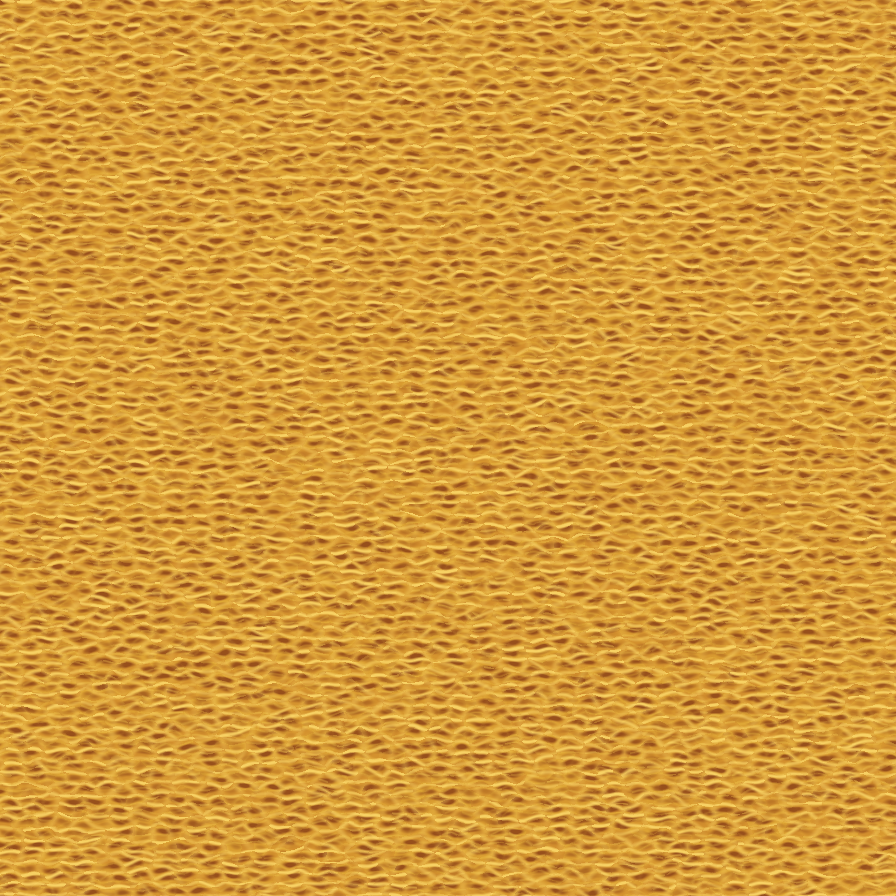
Reproduce this texture procedurally as a WebGL 2 fragment shader.

```glsl
#version 300 es
precision highp float;

#define GRAIN_COUNT vec2(42.0, 80.0)
#define FINE_COUNT vec2(66.0, 118.0)
#define JITTER vec2(0.90, 0.75)
#define CREST_WIDTH 0.23
#define PIT_RADIUS vec2(0.56, 0.38)
#define PIT_LIFT 0.10
#define UMBER vec3(0.59, 0.31, 0.11)
#define ORANGE vec3(0.81, 0.53, 0.17)
#define GOLD vec3(0.87, 0.65, 0.20)
#define PALE vec3(0.97, 0.82, 0.39)

uniform vec2 u_resolution;
out vec4 fragColor;

struct Grain {
    vec2 offset;    // from the seed to the sample
    float edge;     // distance to the nearest border
    float level;    // how horizontal that border is
    float cellRnd;
    float edgeRnd;
};

vec2 hash2(vec2 p) {
    vec3 q = fract(p.xyx * vec3(0.1031, 0.1030, 0.0973));
    q += dot(q, q.yzx + 33.33);
    return fract((q.xx + q.yz) * q.zy);
}

// Cellular noise on rows that are each shifted sideways at random
Grain cellular(vec2 p) {
    float near = 1e3, next = 1e3;
    vec2 toNear = vec2(0.0), toNext = vec2(1.0);
    vec2 nearId = vec2(0.0), nextId = vec2(0.0);
    for (int j = -1; j <= 1; j++) {
        float row = floor(p.y) + float(j);
        float shift = hash2(vec2(row, 71.0)).x;
        float column = floor(p.x - shift);
        for (int i = -1; i <= 1; i++) {
            vec2 id = vec2(column + float(i), row);
            vec2 seed = id + 0.5 + JITTER * (hash2(id + 19.0) - 0.5);
            seed.x += shift;
            vec2 toSeed = seed - p;
            float d = dot(toSeed, toSeed);
            if (d < near) {
                next = near; toNext = toNear; nextId = nearId;
                near = d; toNear = toSeed; nearId = id;
            } else if (d < next) {
                next = d; toNext = toSeed; nextId = id;
            }
        }
    }
    vec2 across = toNext - toNear;
    float span = max(length(across), 1e-3);
    float slope = across.y / span;
    return Grain(-toNear, 0.5 * (next - near) / span, slope * slope,
                 hash2(nearId + 137.0).x, hash2(nearId + nextId + 211.0).y);
}

// Soft light line along a border, never thinner than a pixel
float crest(Grain g, float pixel) {
    float line = 1.0 - smoothstep(0.0, CREST_WIDTH + 0.4 * pixel, g.edge);
    return line * mix(0.25, 1.0, g.level);
}

// Shaded hollow below the upper border of a grain
float pit(Grain g) {
    float r = length((g.offset - vec2(0.0, PIT_LIFT)) / PIT_RADIUS);
    float depth = min(mix(0.25, 1.4, g.cellRnd), 1.1);
    return depth * (1.0 - smoothstep(0.2, 1.0, r));
}

void main() {
    vec2 uv = gl_FragCoord.xy / u_resolution.y;
    float pixel = 1.0 / u_resolution.y;

    // Gentle waviness of the threads
    vec2 wave = vec2(sin(uv.y * 173.0 + 2.0 * sin(uv.x * 31.0)),
                     sin(uv.x * 211.0 + 3.0 * sin(uv.y * 47.0)));
    vec2 cloth = uv + wave * vec2(0.0022, 0.0009);

    Grain coarse = cellular(cloth * GRAIN_COUNT);
    Grain fine = cellular(cloth * FINE_COUNT + 43.0);
    float coarseCrest = crest(coarse, pixel * GRAIN_COUNT.y);
    float fineCrest = crest(fine, pixel * FINE_COUNT.y);

    // Ground: orange to gold, broken by the fine grains
    float glow = 0.25 + 0.5 * fine.cellRnd + 0.35 * fineCrest;
    vec3 color = mix(ORANGE, GOLD, clamp(glow, 0.0, 1.0));

    // Hollows, then the raised threads over them
    float shade = pit(coarse) * (1.0 - 0.4 * fineCrest) + 0.25 * pit(fine);
    color = mix(color, UMBER, clamp(shade, 0.0, 1.0));
    float light = coarseCrest * mix(0.45, 1.15, coarse.edgeRnd)
                + 0.3 * fineCrest * fine.edgeRnd;
    color = mix(color, PALE, clamp(light, 0.0, 1.0));

    fragColor = vec4(color, 1.0);
}
```
